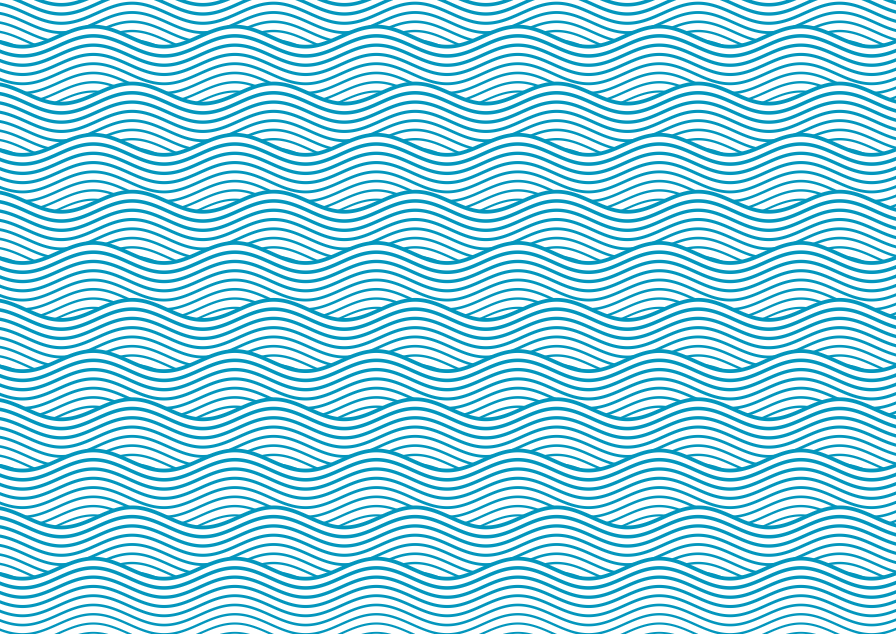
Write a WebGL 2 fragment shader that draws this pattern.

```glsl
#version 300 es
precision highp float;
// Overlapping rows of striped waves in blue on white.
// Rows are painted from top to bottom; each is an opaque sine-edged band
// whose parallel lines grow thinner with depth. Alternate rows are shifted.

uniform vec2 u_resolution;
out vec4 fragColor;

// Lengths are in units of 1/768 of the canvas width.
const float CANVAS_WIDTH = 768.0;
const float WAVELENGTH = 121.3;
const float AMPLITUDE = 8.6;
const float LINE_SPACING = 7.95;
const float TOP_LINE_WIDTH = 3.25;
const float LINE_THINNING = 0.2;
const float PAIR_HEIGHT = 92.7;
const int FIRST_ROW = -2;
const int LAST_ROW = 10;
const float TAU = 6.2831853;

const vec3 PAPER = vec3(0.995, 1.0, 1.0);
const vec3 INK = vec3(0.01, 0.59, 0.74);

// Smooth coverage of a shape, given its signed distance (positive inside).
float coverage(float inside, float pixel) {
    return clamp(inside / pixel + 0.5, 0.0, 1.0);
}

// Height of a row's crests below the top of the canvas.
float crestHeight(float row) {
    float odd = mod(row, 2.0);
    float squeeze = 7.5 * step(6.5, row); // one gap is narrower
    return 22.8 + PAIR_HEIGHT * floor(row / 2.0) + 48.8 * odd - squeeze;
}

// Position of a row's first crest from the left.
float crestOffset(float row) {
    return mix(80.0, 113.2, mod(row, 2.0));
}

// Line width by its index below the row's edge.
float lineWidth(float index) {
    return max(TOP_LINE_WIDTH - LINE_THINNING * index, 1.4);
}

// Row colour in rgb, and its opacity in alpha.
vec4 waveRow(vec2 p, float row, float pixel) {
    float phase = TAU * (p.x - crestOffset(row)) / WAVELENGTH;
    float edge = crestHeight(row) + AMPLITUDE * (1.0 - cos(phase));
    float slope = AMPLITUDE * TAU / WAVELENGTH * sin(phase);
    float flatten = inversesqrt(1.0 + slope * slope);

    // Parallel lines, with distance measured across the stroke
    float depth = p.y - edge;
    float index = max(floor(depth / LINE_SPACING + 0.5), 0.0);
    float across = abs(depth - index * LINE_SPACING) * flatten;
    float line = coverage(0.5 * lineWidth(index) - across, pixel);
    float ink = depth < 0.0 ? 1.0 : line;

    float cover = coverage(depth * flatten + 0.5 * lineWidth(0.0), pixel);
    return vec4(mix(PAPER, INK, ink), cover);
}

void main() {
    float pixel = CANVAS_WIDTH / u_resolution.x;
    vec2 p = vec2(gl_FragCoord.x, u_resolution.y - gl_FragCoord.y) * pixel;

    // Lower rows cover the ones above
    vec3 color = PAPER;
    for (int i = FIRST_ROW; i <= LAST_ROW; i++) {
        vec4 layer = waveRow(p, float(i), pixel);
        color = mix(color, layer.rgb, layer.a);
    }
    fragColor = vec4(color, 1.0);
}
```
